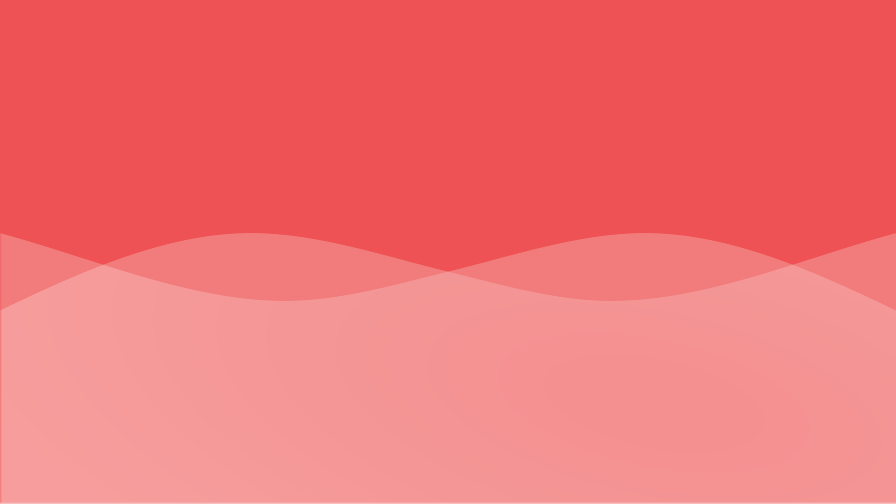
Write a Shadertoy shader that draws this background.

```glsl
const vec3 CORAL = vec3(0.935, 0.322, 0.328);
const vec3 VEIL = vec3(0.950, 0.482, 0.484);
const vec3 GLOW_CORE = vec3(0.961, 0.565, 0.566);
const vec3 GLOW_RING = vec3(0.957, 0.586, 0.584);
const vec3 GLOW_RIM = vec3(0.967, 0.616, 0.614);
const vec3 PALE = vec3(0.980, 0.780, 0.780);

// Cubic segment; each knot holds x, height and slope
float hermite(float x, vec3 a, vec3 b) {
    float span = b.x - a.x;
    float t = (x - a.x) / span;
    float s = 1.0 - t;
    float heights = a.y * s * s * (1.0 + 2.0 * t) + b.y * t * t * (3.0 - 2.0 * t);
    float slopes = span * t * s * (a.z * s - b.z * t);
    return heights + slopes;
}

// Crest on the left, trough on the right
float waveHeight(float x) {
    vec3 start = vec3(0.0, 0.384, 0.852);
    vec3 crest = vec3(0.280, 0.5375, 0.0);
    vec3 middle = vec3(0.5, 0.461, -0.435);
    vec3 trough = vec3(0.682, 0.403, 0.0);
    vec3 finish = vec3(1.0, 0.5375, 0.482);
    if (x < crest.x) return hermite(x, start, crest);
    if (x < middle.x) return hermite(x, crest, middle);
    if (x < trough.x) return hermite(x, middle, trough);
    return hermite(x, trough, finish);
}

float fillBelow(float y, float edge, float blur) {
    return clamp(0.5 + 0.5 * (edge - y) / blur, 0.0, 1.0);
}

// Distance in a tilted ellipse, 1 on its outline
float ellipseRadius(vec2 p, vec2 center, vec2 radii, float tilt) {
    float c = cos(tilt);
    float s = sin(tilt);
    vec2 q = mat2(c, -s, s, c) * (p - center);
    return length(q / radii);
}

vec3 glowColor(float radius) {
    vec3 inner = mix(GLOW_CORE, GLOW_RING, smoothstep(0.1, 0.55, radius));
    return mix(inner, GLOW_RIM, smoothstep(0.45, 1.2, radius));
}

void mainImage(out vec4 fragColor, in vec2 fragCoord) {
    vec2 uv = fragCoord / iResolution.xy;
    float aspect = iResolution.x / iResolution.y;
    float blur = 0.4 / iResolution.y;

    // Two mirrored translucent waves
    float front = fillBelow(uv.y, waveHeight(uv.x), blur);
    float back = fillBelow(uv.y, waveHeight(1.0 - uv.x), blur);
    float either = max(front, back);
    float both = min(front, back);

    // Soft glow where both waves overlap
    vec2 p = vec2(uv.x * aspect, uv.y);
    vec2 center = vec2(0.73 * aspect, 0.2);
    float radius = ellipseRadius(p, center, vec2(1.25, 0.5), -0.2);

    vec3 color = mix(CORAL, VEIL, either);
    color = mix(color, glowColor(radius), both);

    // Thin rims along the left and bottom sides
    float leftRim = fillBelow(p.x, 0.0028, blur);
    float bottomRim = fillBelow(p.y, 0.0028, blur);
    color = mix(color, CORAL, 0.4 * leftRim * either);
    color = mix(color, PALE, 0.8 * bottomRim);
    fragColor = vec4(color, 1.0);
}
```
